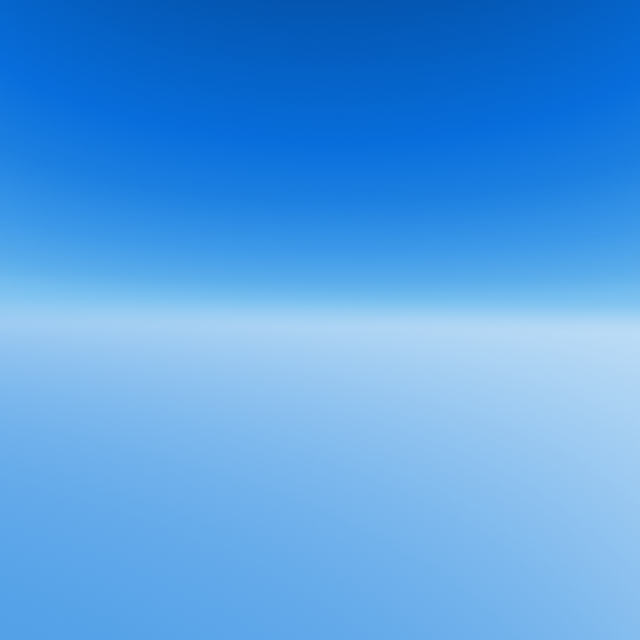
This texture is drawn by a WebGL 1 fragment shader. Its source:

```glsl
precision highp float;

uniform vec2 u_resolution;

#define HORIZON_LEFT 0.493
#define HORIZON_RIGHT 0.482
#define DOME_CURVE 1.1
#define DOME_CENTER 0.51
#define HAZE_HEIGHT 0.048
#define FADE_LEFT 5.0
#define FADE_RIGHT 1.4
#define GRAIN 0.004

float hash(vec2 p) {
    return fract(sin(dot(p, vec2(127.1, 311.7))) * 4375.85);
}

// Linear position of v between two heights, limited to 0..1
float ramp(float low, float high, float v) {
    return clamp((v - low) / (high - low), 0.0, 1.0);
}

// Sky from the pale horizon to the deep zenith
vec3 skyColor(float height) {
    vec3 c = vec3(0.60, 0.81, 0.95);
    c = mix(c, vec3(0.48, 0.755, 0.94), ramp(0.0, 0.04, height));
    c = mix(c, vec3(0.36, 0.68, 0.92), ramp(0.04, 0.07, height));
    c = mix(c, vec3(0.24, 0.60, 0.91), ramp(0.07, 0.12, height));
    c = mix(c, vec3(0.11, 0.50, 0.88), ramp(0.12, 0.20, height));
    c = mix(c, vec3(0.03, 0.43, 0.86), ramp(0.20, 0.29, height));
    c = mix(c, vec3(0.02, 0.39, 0.79), ramp(0.29, 0.38, height));
    return mix(c, vec3(0.015, 0.335, 0.69), ramp(0.38, 0.51, height));
}

// Ground haze, brighter and slower to fade towards the right
vec3 groundColor(float depth, float x) {
    float strength = mix(0.73, 1.0, x);
    float haze = strength * exp(-depth * mix(FADE_LEFT, FADE_RIGHT, x));
    vec3 deepBlue = vec3(0.30, 0.615, 0.905);
    vec3 paleBlue = vec3(0.735, 0.862, 0.962);
    return mix(deepBlue, paleBlue, haze);
}

void main() {
    vec2 uv = gl_FragCoord.xy / u_resolution;
    float height = uv.y - mix(HORIZON_LEFT, HORIZON_RIGHT, uv.x);

    // Curve the sky bands so the darkest blue gathers at the top center
    float offset = uv.x - DOME_CENTER;
    float domeHeight = max(height, 0.0) * (1.0 - DOME_CURVE * offset * offset);

    // Soft join between ground and sky
    vec3 sky = skyColor(domeHeight);
    vec3 ground = groundColor(max(-height, 0.0), uv.x);
    vec3 color = mix(ground, sky, smoothstep(-0.008, HAZE_HEIGHT, height));

    // Slight grain against banding
    color += (hash(floor(uv * 512.0)) - 0.5) * GRAIN;
    gl_FragColor = vec4(color, 1.0);
}
```
